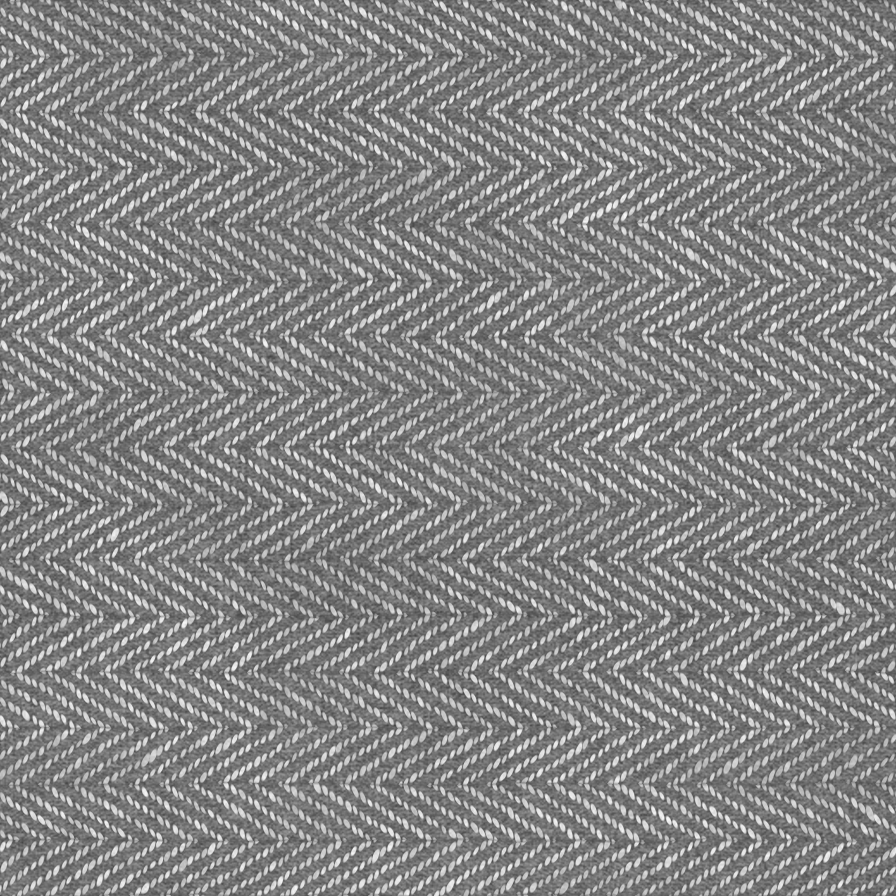
Reproduce this texture procedurally as a WebGL 2 fragment shader.

```glsl
#version 300 es
precision highp float;

uniform vec2 u_resolution;
out vec4 fragColor;

const float BANDS = 16.0;          // zigzag bands up the canvas
const float RIBS = 30.0;           // diagonal ribs across
const float RIBS_PER_BAND = 3.0;   // ribs crossed going up one band
const float STITCHES = 4.0;        // pale stitches per rib repeat
const float ROWS = 12.0;           // weft rows per band

const vec3 DARK = vec3(0.27);
const vec3 GREY = vec3(0.445);
const vec3 PALE = vec3(0.90);

float hash(vec2 p) {
    vec3 q = fract(vec3(p.xyx) * 0.1031);
    q += dot(q, q.yzx + 33.33);
    return fract((q.x + q.y) * q.z);
}

float noise(vec2 p) {
    vec2 i = floor(p), f = fract(p);
    f = f * f * (3.0 - 2.0 * f);
    float low = mix(hash(i), hash(i + vec2(1, 0)), f.x);
    float high = mix(hash(i + vec2(0, 1)), hash(i + vec2(1, 1)), f.x);
    return mix(low, high, f.y);
}

// Approximate distance to an ellipse
float ellipse(vec2 p, vec2 radius) {
    return (length(p / radius) - 1.0) * radius.x;
}

float cover(float dist, float blur) {
    return 1.0 - smoothstep(-blur, blur, dist);
}

// Yarns wander a little from the straight grid
vec2 wander(vec2 p) {
    vec2 broad = vec2(noise(p * 17.0), noise(p * 19.0 + 40.0)) - 0.5;
    vec2 fine = vec2(noise(p * 90.0 + 7.0), noise(p * 80.0 + 71.0)) - 0.5;
    return p + broad * 0.004 + fine * 0.0018;
}

// Returns pale stitch coverage in x and shadow coverage in y
vec2 stitches(float x, float ramp, float band, float blur) {
    vec2 result = vec2(0.0);
    float columns = RIBS * STITCHES;
    float nearest = floor(x * columns);
    for (int k = -1; k <= 1; k++) {
        float column = nearest + float(k);
        float phase = (column + 0.5) / STITCHES - RIBS_PER_BAND * ramp;
        vec2 id = vec2(column + 5.0, floor(phase) + 60.0 + band * 37.0);
        float along = (0.5 - fract(phase)) / (RIBS_PER_BAND * BANDS);
        vec2 p = vec2(x - (column + 0.5) / columns, along);
        p.x -= 0.38 * p.y;
        p += (vec2(hash(id + 11.0), hash(id + 23.0)) - 0.5) * vec2(0.0012, 0.002);

        // Uneven yarn: mostly even stitches, a few thick slubs
        float slub = smoothstep(0.95, 1.0, hash(id + 31.0));
        float size = mix(0.78, 1.12, hash(id)) + 0.35 * slub;
        vec2 radius = vec2(0.0027, 0.0054) * size;
        float light = mix(0.72, 1.0, hash(id + 47.0));
        float shade = cover(ellipse(p + vec2(0.0021, 0.0022), radius), 0.0016);
        result.x = max(result.x, light * cover(ellipse(p, radius), blur));
        result.y = max(result.y, shade);
    }
    return result;
}

// Grey ground: weft rows, twisted fibres and fine grain
float groundTone(vec2 p, float ramp, float x) {
    float row = cos(6.2832 * ROWS * ramp);
    float twist = cos(6.2832 * (RIBS * STITCHES * x + ROWS * ramp));
    float grain = noise(p * 310.0) + noise(p * 520.0 + 90.0) - 1.0;
    float fibre = noise(vec2(p.x * 130.0, p.y * 420.0)) - 0.5;
    return 0.022 * row + 0.022 * twist + 0.13 * grain + 0.08 * fibre;
}

void main() {
    vec2 uv = gl_FragCoord.xy / u_resolution;
    float pixel = 1.0 / min(u_resolution.x, u_resolution.y);
    vec2 p = wander(uv);

    // Alternate bands mirror the slant
    float band = floor(p.y * BANDS);
    float climb = fract(p.y * BANDS);
    float ramp = mod(band, 2.0) < 0.5 ? climb : 1.0 - climb;

    vec2 stitch = stitches(p.x, ramp, band, max(0.0009, 0.6 * pixel));
    vec3 color = GREY + groundTone(uv, ramp, p.x);
    color = mix(color, DARK, 0.42 * stitch.y);

    // Sunken seam where the slant turns
    float seam = min(climb, 1.0 - climb) / BANDS;
    float sunk = cover(seam - 0.0012, 0.0015);
    color = mix(color, DARK, 0.4 * sunk);

    // Pale yarn, worn thinner in soft patches
    float wear = 0.82 + 0.18 * smoothstep(0.2, 0.55, noise(uv * vec2(9.0, 14.0) + 3.0));
    float fuzz = 0.12 * (noise(uv * 400.0 + 17.0) - 0.5);
    color = mix(color, PALE + fuzz, stitch.x * wear * (1.0 - 0.45 * sunk));

    // Faint broad unevenness of the cloth
    color *= 0.97 + 0.06 * noise(uv * 6.0 + 55.0);
    fragColor = vec4(clamp(color, 0.0, 1.0), 1.0);
}
```
